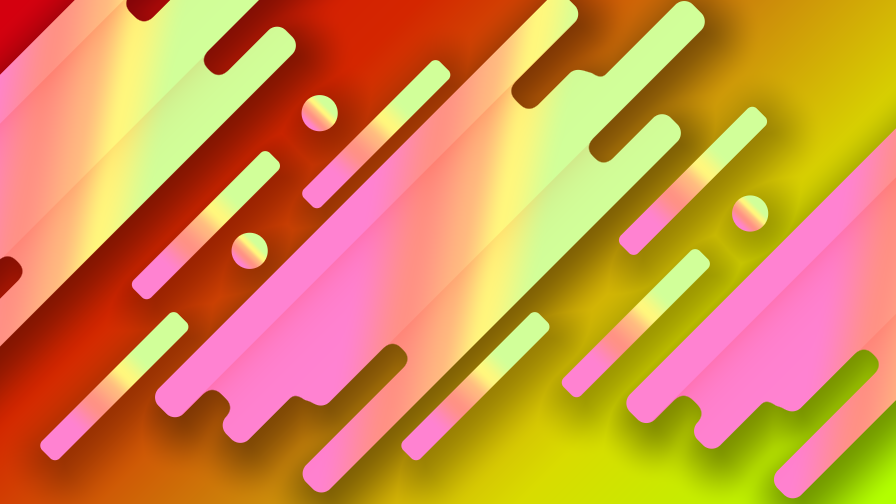
Write a Shadertoy shader that draws this background.

```glsl
// Diagonal pastel ribbons with rounded ends over a red-to-lime gradient.
// Ribbon groups are rounded boxes on 45 degree axes, joined by a smooth minimum;
// small pills and discs lie between them, and all cast soft shadows.

// Diagonal axes: x runs up-right along the ribbons, y runs down-right across them.
vec2 diagonal(vec2 p) { return vec2(p.x + p.y, p.x - p.y); }

float roundBox(vec2 p, vec2 halfSize, float r) {
    vec2 d = abs(p) - halfSize + r;
    return length(max(d, 0.0)) + min(max(d.x, d.y), 0.0) - r;
}

float smoothMin(float a, float b, float k) {
    float h = max(k - abs(a - b), 0.0) / k;
    return min(a, b) - h * h * k * 0.25;
}

// Four ribbons and the three square bridges that join them: start, end, side, side.
float ribbonGroup(vec2 p) {
    vec4 spans[7] = vec4[7](
        vec4(2.20, 9.20, 0.37, 0.80), vec4(2.54, 8.72, 1.19, 1.58),
        vec4(3.55, 10.22, 1.51, 1.95), vec4(2.81, 9.06, 2.29, 2.70),
        vec4(2.84, 7.88, 0.70, 1.30), vec4(3.55, 8.72, 1.40, 1.70),
        vec4(4.78, 8.06, 1.85, 2.40));
    vec2 q = diagonal(p);
    float d = 1e3;
    for (int i = 0; i < 7; i++) {
        vec4 s = spans[i];
        float box = roundBox(q - 0.5 * (s.xz + s.yw), 0.5 * (s.yw - s.xz), i < 4 ? 0.15 : 0.0);
        d = smoothMin(d, box, 0.17);
    }
    return d * 0.7071;
}

float pill(vec2 p) { return roundBox(diagonal(p) * 0.7071, vec2(0.825, 0.106), 0.057); }

float disc(vec2 p) { return length(p) - 0.155; }

// Pink, salmon, peach, yellow, lime; yellow is at zero.
vec3 pastel(float t) {
    vec3 c = mix(vec3(1.0, 0.51, 0.82), vec3(1.0, 0.57, 0.52), smoothstep(-1.2, -0.65, t));
    c = mix(c, vec3(1.0, 0.74, 0.50), smoothstep(-0.7, -0.2, t));
    c = mix(c, vec3(1.0, 0.97, 0.49), smoothstep(-0.3, 0.02, t));
    return mix(c, vec3(0.82, 1.0, 0.60), smoothstep(0.0, 0.42, t));
}

vec3 backdrop(float t) {
    vec3 c = mix(vec3(0.83, 0.0, 0.06), vec3(0.83, 0.15, 0.0), smoothstep(0.0, 0.32, t));
    c = mix(c, vec3(0.80, 0.53, 0.04), clamp((t - 0.30) / 0.24, 0.0, 1.0));
    c = mix(c, vec3(0.85, 0.86, 0.0), clamp((t - 0.54) / 0.19, 0.0, 1.0));
    return mix(c, vec3(0.70, 1.0, 0.0), clamp((t - 0.73) / 0.25, 0.0, 1.0));
}

float softShadow(float d) { return 1.0 - smoothstep(-0.15, 0.42, d); }

void mainImage(out vec4 fragColor, in vec2 fragCoord) {
    float pixel = 4.32 / iResolution.y;
    vec2 p = fragCoord * pixel;
    vec2 lit = p - vec2(0.08, -0.10);

    vec2 groups[3] = vec2[3](vec2(0.0), vec2(4.04, -0.05), vec2(-3.30, 0.75));
    vec2 pills[6] = vec2[6](vec2(0.98, 1.01), vec2(1.765, 2.39), vec2(3.225, 3.17),
                            vec2(4.075, 1.01), vec2(5.94, 2.77), vec2(5.45, 1.55));
    vec2 discs[3] = vec2[3](vec2(2.74, 3.35), vec2(2.14, 2.17), vec2(6.43, 2.49));

    // Shadows on the backdrop
    float shadow = 0.0;
    for (int i = 0; i < 3; i++) {
        shadow = max(shadow, softShadow(ribbonGroup(lit - groups[i])));
        shadow = max(shadow, 0.7 * softShadow(disc(lit - discs[i])));
    }
    for (int i = 0; i < 6; i++) shadow = max(shadow, 0.7 * softShadow(pill(lit - pills[i])));
    vec3 color = backdrop((p.x - p.y + 4.32) / 12.0) * (1.0 - 0.38 * shadow);

    // Ribbon groups, with soft folds beside two of the ribbons
    for (int i = 0; i < 3; i++) {
        vec2 local = p - groups[i];
        float across = diagonal(local).y;
        vec2 past = across - vec2(0.79, 1.96);
        vec2 fold = smoothstep(-pixel, pixel, past) * exp(-max(past, 0.0) / 0.22);
        vec3 body = pastel(local.x - 0.18 * local.y - 3.86);
        body *= 1.0 - vec3(0.0, 0.12, 0.14) * (fold.x + 0.7 * fold.y);
        color = mix(color, body, clamp(0.5 - ribbonGroup(local) / pixel, 0.0, 1.0));
    }

    // Pills and discs
    for (int i = 0; i < 6; i++) {
        vec2 local = p - pills[i];
        vec3 body = pastel((diagonal(local).x * 0.7071 - 0.13) * 1.9);
        color = mix(color, body, clamp(0.5 - pill(local) / pixel, 0.0, 1.0));
    }
    for (int i = 0; i < 3; i++) {
        vec2 local = p - discs[i];
        vec3 body = pastel(diagonal(local).x * 5.0 - 0.2);
        color = mix(color, body, clamp(0.5 - disc(local) / pixel, 0.0, 1.0));
    }
    fragColor = vec4(color, 1.0);
}
```
